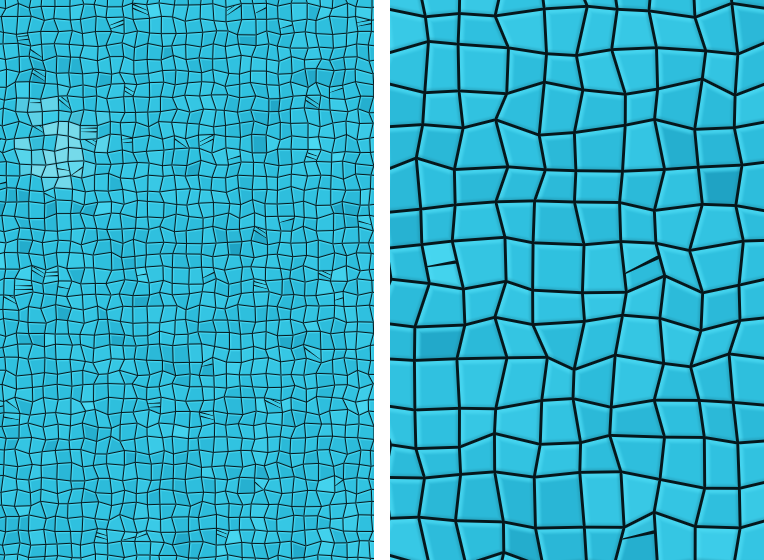
Left, the full canvas; right, a detail of the centre.
A WebGL 2 fragment shader for this pattern:

```glsl
#version 300 es
precision highp float;

uniform vec2 u_resolution;
out vec4 fragColor;

// Layout, in tile units unless noted
const float ROWS = 42.7;                 // tiles per canvas height
const vec2 GRID_OFFSET = vec2(0.69, 0.75);
const float JITTER = 0.23;               // corner displacement
const float JOINT_HALF_WIDTH = 0.037;
const float BEVEL_WIDTH = 0.20;
const float SHADOW_WIDTH = 0.15;

// Wear
const float CRACK_CHANCE = 0.035;
const float CRACK_HALF_WIDTH = 0.03;
const vec2 WORN_SPOT = vec2(4.6, 32.0);
const vec2 WORN_RADIUS = vec2(4.0, 5.5);

// Colours
const vec3 TILE = vec3(0.185, 0.755, 0.875);
const vec3 TILE_DARK = vec3(0.12, 0.64, 0.77);
const vec3 TILE_LIGHT = vec3(0.29, 0.85, 0.95);
const vec3 TILE_PALE = vec3(0.47, 0.86, 0.92);
const vec3 SHADOW = vec3(0.11, 0.52, 0.61);
const vec3 JOINT = vec3(0.02, 0.09, 0.11);

float hash(vec2 p) {
    return fract(sin(dot(p, vec2(127.1, 311.7))) * 43758.5);
}

vec2 hash2(vec2 p) {
    return vec2(hash(p), hash(p + vec2(37.3, 17.9)));
}

float gradientDot(vec2 corner, vec2 p) {
    float angle = 6.2832 * hash(corner + 5.7);
    return dot(vec2(cos(angle), sin(angle)), p - corner);
}

float gradientNoise(vec2 p) {
    vec2 i = floor(p), f = p - i;
    vec2 u = f * f * f * (f * (f * 6.0 - 15.0) + 10.0);
    vec2 e = vec2(1.0, 0.0);
    return mix(mix(gradientDot(i, p), gradientDot(i + e, p), u.x),
               mix(gradientDot(i + e.yx, p), gradientDot(i + 1.0, p), u.x), u.y);
}

vec2 gridCorner(vec2 id) {
    return id + (hash2(id) * 2.0 - 1.0) * JITTER;
}

float segmentDistance(vec2 p, vec2 a, vec2 b) {
    vec2 ab = b - a;
    return length(p - a - ab * clamp(dot(p - a, ab) / dot(ab, ab), 0.0, 1.0));
}

// True when a ray to the right of p meets the edge
bool crosses(vec2 p, vec2 a, vec2 b) {
    return (a.y > p.y) != (b.y > p.y)
        && p.x < a.x + (b.x - a.x) * (p.y - a.y) / (b.y - a.y);
}

float lineCoverage(float d, float halfWidth, float pixel) {
    return clamp((halfWidth - d) / pixel + 0.5, 0.0, 1.0);
}

void main() {
    float pixel = ROWS / u_resolution.y;
    vec2 p = gl_FragCoord.xy * pixel + GRID_OFFSET;

    // Find the warped tile holding p; edges are bottom, right, top, left
    vec2 tile = floor(p);
    vec4 edges = vec4(0.0);
    for (int k = 0; k < 9; k++) {
        vec2 id = floor(p) + vec2(k % 3, k / 3) - 1.0;
        vec2 a = gridCorner(id), b = gridCorner(id + vec2(1.0, 0.0));
        vec2 c = gridCorner(id + 1.0), d = gridCorner(id + vec2(0.0, 1.0));
        bool inside = (crosses(p, a, b) != crosses(p, b, c))
                   != (crosses(p, c, d) != crosses(p, d, a));
        if (inside) {
            tile = id;
            edges = vec4(segmentDistance(p, a, b), segmentDistance(p, b, c),
                         segmentDistance(p, c, d), segmentDistance(p, d, a));
        }
    }
    vec2 local = p - tile - 0.5;
    float worn = exp(-dot((tile - WORN_SPOT) / WORN_RADIUS, (tile - WORN_SPOT) / WORN_RADIUS));

    // Tone of each tile
    float tone = (hash(tile + 71.0) - 0.5) * 0.5 + gradientNoise(tile * 0.23) * 0.5;
    float odd = hash(tile + 133.0);
    tone += 0.55 * step(0.96, odd) - 0.6 * step(odd, 0.05);
    vec3 color = mix(TILE, tone > 0.0 ? TILE_LIGHT : TILE_DARK, min(abs(tone), 1.0));
    color = mix(color, TILE_PALE, smoothstep(0.35, 1.0, worn * (0.4 + hash(tile + 19.0))));

    // Bevel: light from the upper left
    float lit = 1.0 - smoothstep(0.07, BEVEL_WIDTH, min(edges.z, edges.w));
    float shaded = 1.0 - smoothstep(0.02, SHADOW_WIDTH, min(edges.x, edges.y));
    color = mix(color, max(color, TILE_LIGHT), 0.75 * lit);
    color = mix(color, SHADOW, 0.4 * shaded);

    // Slanted cracks that cut some tiles into slivers
    float chance = CRACK_CHANCE * (1.0 + 6.0 * worn);
    float joint = 0.0;
    if (hash(tile + 211.0) < chance) {
        float angle = (hash(tile + 47.0) - 0.5) * 1.5;
        vec2 normal = vec2(-sin(angle), cos(angle));
        float across = dot(local, normal) + (hash(tile + 59.0) - 0.5) * 0.3;
        float taper = CRACK_HALF_WIDTH * (1.0 + 1.2 * local.x * sign(angle));
        joint = lineCoverage(abs(across), taper, pixel);
        if (hash(tile + 83.0) > 0.5)
            joint = max(joint, lineCoverage(abs(across - 0.28), taper, pixel));
        color = mix(color, TILE_LIGHT, 0.4 * step(0.0, across));
    }

    // Joints between tiles
    float nearest = min(min(edges.x, edges.y), min(edges.z, edges.w));
    joint = max(joint, lineCoverage(nearest, JOINT_HALF_WIDTH, pixel));
    fragColor = vec4(mix(color, JOINT, joint), 1.0);
}
```
